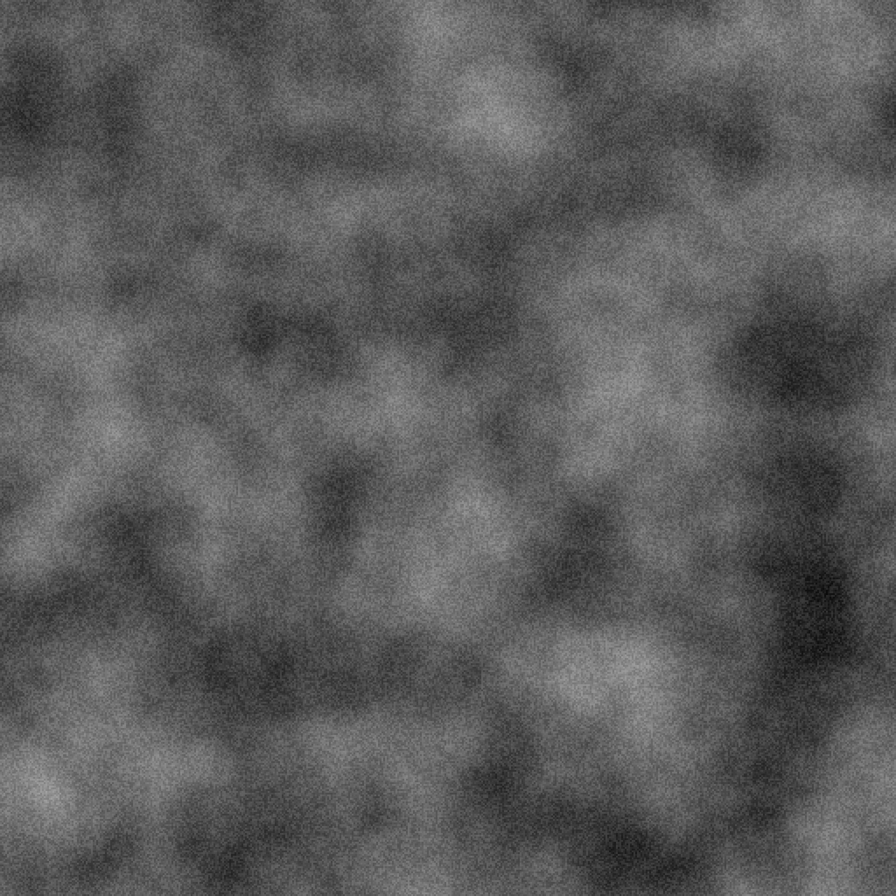
A three.js fragment shader for this texture:

```glsl
// Soft grey clouds under a fine, even film grain.
// Clouds are octaves of wrapping gradient noise; the grain is smoothly
// blended lattice values on a very fine grid, so everything tiles.

varying vec2 vUv;

const float TURN = 6.2831853;
const float CLOUD_CELLS = 5.0;      // lattice cells across, first octave
const int CLOUD_OCTAVES = 6;
const float CLOUD_CONTRAST = 0.64;
const float GRAIN_CELLS = 512.0;    // grains across the canvas
const float GRAIN_CONTRAST = 0.148;
const float MEAN_GREY = 0.358;

// Pseudo-random value from 0 to 1 for a lattice point.
float hash(vec2 point, float seed) {
  vec3 p = fract((point + seed).xyx * 0.1031);
  p += dot(p, p.yzx + 33.33);
  return fract((p.x + p.y) * p.z);
}

// Lattice value that repeats after a whole number of cells.
float wrappedHash(vec2 cell, float cells, float seed) {
  return hash(mod(cell, cells), seed);
}

// Height at an offset from a lattice point with a random slope.
float slope(vec2 cell, vec2 offset, float cells, float seed) {
  float angle = TURN * wrappedHash(cell, cells, seed);
  return dot(vec2(cos(angle), sin(angle)), offset);
}

vec2 ease(vec2 f) {
  return f * f * f * (f * (f * 6.0 - 15.0) + 10.0);
}

// Blend of four corner values, lower pair first.
float blendCorners(float a, float b, float c, float d, vec2 t) {
  return mix(mix(a, b, t.x), mix(c, d, t.x), t.y);
}

// Gradient noise around zero, tiling every "cells" units.
float gradientNoise(vec2 p, float cells, float seed) {
  vec2 cell = floor(p);
  vec2 f = p - cell;
  vec2 e = vec2(1.0, 0.0);
  return blendCorners(slope(cell, f, cells, seed),
                      slope(cell + e, f - e, cells, seed),
                      slope(cell + e.yx, f - e.yx, cells, seed),
                      slope(cell + 1.0, f - 1.0, cells, seed), ease(f));
}

// Value noise from 0 to 1, tiling every "cells" units.
float valueNoise(vec2 p, float cells, float seed) {
  vec2 cell = floor(p);
  vec2 e = vec2(1.0, 0.0);
  return blendCorners(wrappedHash(cell, cells, seed),
                      wrappedHash(cell + e, cells, seed),
                      wrappedHash(cell + e.yx, cells, seed),
                      wrappedHash(cell + 1.0, cells, seed), ease(p - cell));
}

// Layered noise: each octave is twice as fine and half as strong.
float clouds(vec2 uv, float baseCells) {
  float sum = 0.0;
  float weight = 0.5;
  float cells = baseCells;
  for (int i = 0; i < CLOUD_OCTAVES; i++) {
    float seed = 17.0 * float(i) + 3.0;
    sum += weight * gradientNoise(uv * cells, cells, seed);
    weight *= 0.5;
    cells *= 2.0;
  }
  return sum;
}

// Fine grain around zero, with lattice points at the grain centres.
float grain(vec2 uv, float cells) {
  return valueNoise(uv * cells - 0.5, cells, 131.0) - 0.5;
}

void main() {
  float grey = MEAN_GREY;
  grey += CLOUD_CONTRAST * clouds(vUv, CLOUD_CELLS);
  grey += GRAIN_CONTRAST * grain(vUv, GRAIN_CELLS);
  gl_FragColor = vec4(vec3(clamp(grey, 0.0, 1.0)), 1.0);
}
```
